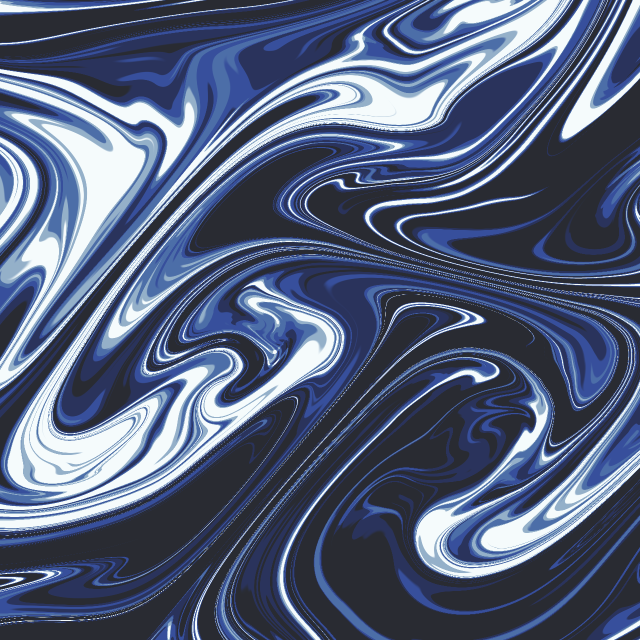
Give the GLSL for this background, as a Shadertoy shader.

```glsl
// Liquid marble: streaks of blue, white and near-black paint folded by swirling flow.
// Each point is carried back through several curl-noise stages to a streaky source,
// whose height is then cut into flat paint colours with crisp edges.

const float SEED = 23.0;
const int   STAGES = 3;            // successive stirs of the paint
const int   STEPS = 9;             // integration steps per stir
const float STIR_TIME = 1.02;      // strength of each stir
const float SWIRL_FREQ = 2.3;      // swirls across the canvas, first stir
const float SWIRL_GROWTH = 1.3;    // frequency ratio between stirs
const float PULL_ANGLE = 0.55;     // direction in which the whole sheet is drawn out
const vec2  PULL = vec2(0.74, 1.3);
const float STREAK_ANGLE = 0.5;    // direction of the unstirred streaks
const float VEIN_WIDTH = 0.075;    // widest white vein, in noise height
const float VEIN_OFFSET = 0.13;    // distance of paired veins from mid height
const float ECHO_RATE = 75.0;      // density of thin lines along the dark pools
const float EDGE = 0.008;          // softness of colour borders
const int   AA = 2;                // samples per pixel side

const vec3 INK   = vec3(0.16, 0.17, 0.195);
const vec3 NAVY  = vec3(0.165, 0.20, 0.36);
const vec3 BLUE  = vec3(0.215, 0.31, 0.61);
const vec3 AZURE = vec3(0.30, 0.43, 0.66);
const vec3 MIST  = vec3(0.58, 0.69, 0.79);
const vec3 WHITE = vec3(0.96, 0.985, 0.99);

float hash(vec2 p) {
    vec3 h = fract(p.xyx * 0.1031);
    h += dot(h, h.yzx + 33.33);
    return fract((h.x + h.y) * h.z);
}

// Value noise: height in x, gradient in yz
vec3 noiseGrad(vec2 p) {
    vec2 i = floor(p), f = p - i;
    vec2 u = f * f * f * (f * (f * 6.0 - 15.0) + 10.0);
    vec2 du = 30.0 * f * f * (f * (f - 2.0) + 1.0);
    float a = hash(i), b = hash(i + vec2(1, 0));
    float c = hash(i + vec2(0, 1)), d = hash(i + vec2(1, 1));
    float k = a - b - c + d;
    return vec3(a + (b - a) * u.x + (c - a) * u.y + k * u.x * u.y,
                du * (vec2(b - a, c - a) + k * u.yx));
}

float noise(vec2 p) { return noiseGrad(p).x; }

mat2 rotation(float a) {
    float c = cos(a), s = sin(a);
    return mat2(c, s, -s, c);
}

// Draw the sheet out along one diagonal
vec2 pull(vec2 p) {
    mat2 turn = rotation(PULL_ANGLE);
    return turn * ((p * turn) * PULL);
}

// Carry a point back through every stir, along divergence-free swirls
vec2 stir(vec2 p) {
    float freq = SWIRL_FREQ;
    float dt = STIR_TIME / float(STEPS);
    for (int s = 0; s < STAGES; s++) {
        vec2 offset = SEED + vec2(31.7, 12.3) * float(s);
        mat2 turn = rotation(0.5 + 1.1 * float(s));
        vec2 x = turn * p * freq + offset;
        for (int i = 0; i < STEPS; i++) {
            vec2 g = noiseGrad(x).yz;
            x += dt * vec2(g.y, -g.x);
        }
        p = ((x - offset) / freq) * turn;
        freq *= SWIRL_GROWTH;
    }
    return p;
}

// Height of the unstirred paint: pools, streaks, echo lines and white veins
float paintHeight(vec2 p) {
    vec2 q = p * rotation(STREAK_ANGLE) + SEED;   // x along, y across
    float pool = noise(q * vec2(1.7, 4.8));
    float streak = noise(q * vec2(2.5, 20.0) + 41.0) - 0.5;
    float thread = noise(q * vec2(5.0, 58.0) + 73.0) - 0.5;
    float busy = smoothstep(0.25, 0.5, pool);     // dark pools stay clean
    float height = pool + busy * (0.60 * streak + 0.38 * thread);

    float echo = smoothstep(0.55, 0.95, cos(ECHO_RATE * pool + 5.0 * streak));
    height += 0.28 * echo * smoothstep(0.22, 0.40, pool) * (1.0 - smoothstep(0.5, 0.62, pool));

    float contour = abs(abs(noise(q * vec2(1.5, 5.5) + 97.0) - 0.5) - VEIN_OFFSET);
    float swell = smoothstep(0.32, 0.80, noise(q * vec2(2.4, 3.6) + 131.0));
    float vein = 1.23 - 0.5 * contour / (VEIN_WIDTH * max(swell, 0.05));
    vein *= smoothstep(0.05, 0.18, swell);
    return max(height, vein + 0.25 * thread);
}

vec3 layer(vec3 under, vec3 over, float level, float height) {
    return mix(under, over, smoothstep(level - EDGE, level + EDGE, height));
}

vec3 paint(float height) {
    vec3 col = layer(INK, NAVY, 0.515, height);
    col = layer(col, BLUE, 0.655, height);
    col = layer(col, AZURE, 0.785, height);
    col = layer(col, MIST, 0.90, height);
    return layer(col, WHITE, 0.965, height);
}

void mainImage(out vec4 fragColor, in vec2 fragCoord) {
    float size = min(iResolution.x, iResolution.y);
    vec3 sum = vec3(0.0);
    for (int j = 0; j < AA; j++) {
        for (int i = 0; i < AA; i++) {
            vec2 jitter = (vec2(i, j) + 0.5) / float(AA) - 0.5;
            vec2 p = (fragCoord + jitter) / size;
            sum += paint(paintHeight(stir(pull(p))));
        }
    }
    fragColor = vec4(sum / float(AA * AA), 1.0);
}
```
